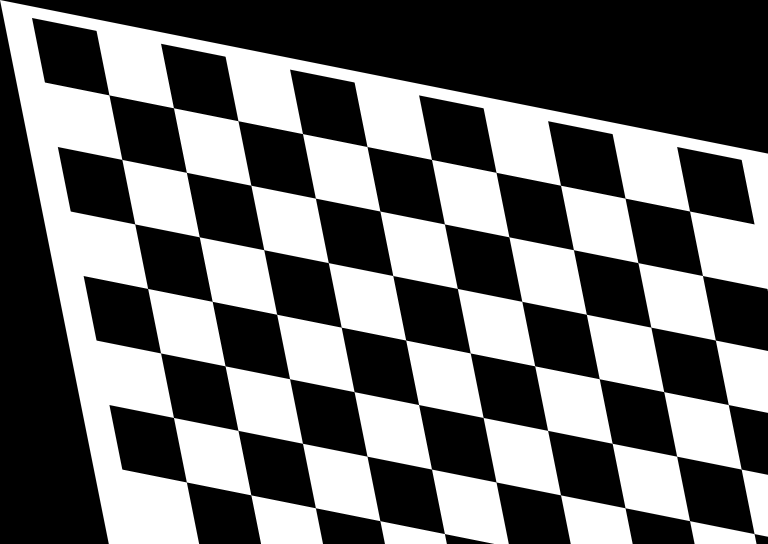
Give the GLSL for this pattern, as a Shadertoy shader.

```glsl
const vec3 DARK = vec3(0.0);
const vec3 LIGHT = vec3(1.0);
const vec2 GRID = vec2(11.0, 8.0);       // columns, rows of cells
const float CELL = 0.084;                // cell side before shear, in canvas widths
const float SHEAR = 0.2;                 // slope of both axes
const vec2 MARGIN = vec2(0.459, 0.187);  // light border, in cells

// Coverage of every second column (x) and row (y), starting at the given phase
vec2 stripes(vec2 cellPos, float phase, float sharpness) {
    vec2 fromFirst = cellPos - phase - 0.5;
    vec2 lastIndex = floor((GRID - 1.0 - phase) / 2.0);
    vec2 index = clamp(round(fromFirst / 2.0), vec2(0.0), lastIndex);
    vec2 inside = 0.5 - abs(fromFirst - 2.0 * index);
    return clamp(0.5 + inside * sharpness, 0.0, 1.0);
}

void mainImage(out vec4 fragColor, in vec2 fragCoord) {
    // Canvas widths, measured from the top left corner
    vec2 pos = vec2(fragCoord.x, iResolution.y - fragCoord.y) / iResolution.x;

    // Undo the symmetric shear to get cell coordinates
    float determinant = 1.0 - SHEAR * SHEAR;
    vec2 flagPos = (pos - SHEAR * pos.yx) / (CELL * determinant);
    vec2 cellPos = flagPos - MARGIN;

    // Pixels per cell, perpendicular to the slanted edges
    float sharpness = CELL * iResolution.x * determinant / sqrt(1.0 + SHEAR * SHEAR);

    // Dark cells lie where column and row share parity
    vec2 even = stripes(cellPos, 0.0, sharpness);
    vec2 odd = stripes(cellPos, 1.0, sharpness);
    float checker = even.x * even.y + odd.x * odd.y;

    // Light sheet bounded by its top and left edges
    vec2 edge = clamp(0.5 + flagPos * sharpness, 0.0, 1.0);
    float light = edge.x * edge.y * (1.0 - checker);

    fragColor = vec4(mix(DARK, LIGHT, light), 1.0);
}
```
